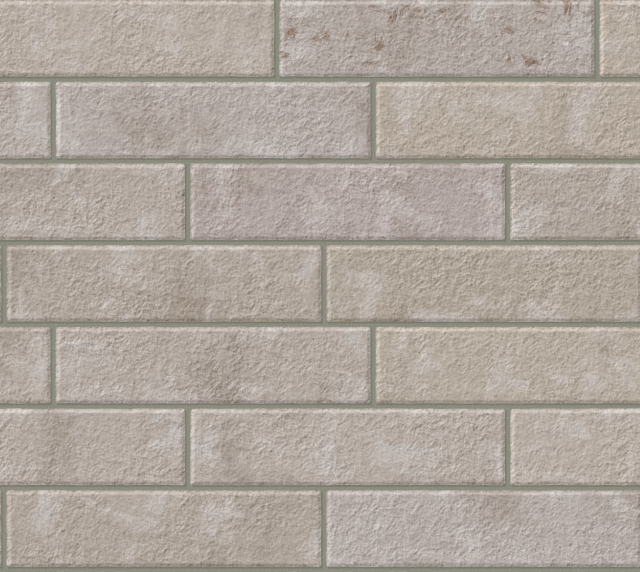
A Shadertoy shader for this texture:

```glsl
const vec2 BRICK = vec2(3.907, 1.0); // brick pitch, in course heights

vec2 hash2(vec2 p) {
    vec3 h = fract(p.xyx * vec3(0.1031, 0.1030, 0.0973));
    h += dot(h, h.yzx + 33.33);
    return fract((h.xx + h.yz) * h.zy);
}

// Cellular noise: distance to the nearest scattered point
float cells(vec2 p) {
    vec2 cell = floor(p), f = fract(p);
    float nearest = 2.0;
    for (int y = -1; y <= 1; y++)
        for (int x = -1; x <= 1; x++) {
            vec2 o = vec2(x, y);
            vec2 r = o + hash2(cell + o) - f;
            nearest = min(nearest, dot(r, r));
        }
    return sqrt(nearest);
}

// Cloudy patches from warped, layered sines
float mottle(vec2 p) {
    float sum = 0.0, amp = 0.5;
    for (int i = 0; i < 6; i++) {
        p = mat2(0.8, 0.6, -0.6, 0.8) * p * 1.7 + 1.3;
        p += 0.6 * sin(p.yx * 1.3);
        sum += amp * sin(p.x) * sin(p.y);
        amp *= 0.68;
    }
    return sum;
}

// Signed distance to a brick with rounded, slightly chipped edges
float brickDistance(vec2 p, vec2 seed) {
    vec2 d = abs(p) - BRICK * 0.5 + 0.032 + 0.035;
    float box = length(max(d, 0.0)) + min(max(d.x, d.y), 0.0) - 0.035;
    return box + 0.006 * mottle((p + seed) * 5.0);
}

// Surface height: pitted grain plus a bevelled rim
float relief(vec2 p, vec2 seed, float rough) {
    vec2 g = p + seed + 0.02 * sin(p.yx * 23.0);
    float grain = 0.10 * cells(g * 8.0) + 0.085 * cells(g * 17.0 + 5.0)
                + 0.065 * cells(g * 31.0 + 9.0);
    return grain * rough + 0.20 * smoothstep(0.0, 0.055, -brickDistance(p, seed));
}

void mainImage(out vec4 fragColor, in vec2 fragCoord) {
    vec2 uv = fragCoord / iResolution.xy;
    vec2 q = vec2(uv.x * 2.0 * BRICK.x, (1.0 - uv.y) * 7.0 + 0.032);
    float pixel = 7.0 / iResolution.y;

    // Staggered courses, counted from the top
    float row = floor(q.y), turn = mod(row, 3.0);
    float shift = row < 1.0 ? 0.865 : turn < 0.5 ? 0.012 : turn < 1.5 ? 0.166 : 0.586;
    float along = q.x / BRICK.x - shift;
    vec2 id = vec2(floor(along), row);
    vec2 p = (vec2(fract(along), fract(q.y)) - 0.5) * BRICK;
    vec2 seed = id * vec2(7.3, 5.7) + 31.0;
    vec2 tint = hash2(id + 12.0);
    float d = brickDistance(p, seed);

    // Clay colour: brick tint, brown stains and pale bloom
    float broad = mottle((p + seed) * 0.9);
    float patches = mottle((p + seed.yx) * 2.3 + 4.0);
    vec3 clay = vec3(0.70, 0.66, 0.625) + (tint.x - 0.5) * 0.035;
    clay += (tint.y - 0.5) * vec3(-0.005, 0.005, 0.035);
    if (id == vec2(0.0, 2.0)) clay = vec3(0.70, 0.652, 0.64);
    clay = mix(clay, vec3(0.60, 0.55, 0.505), 0.55 * smoothstep(0.0, 0.9, broad));
    clay = mix(clay, vec3(0.77, 0.745, 0.73), 0.65 * smoothstep(0.0, 0.8, patches));
    clay += 0.025 * mottle((p + seed) * 9.0);

    // Rusty flecks on the top course
    if (id == vec2(0.0)) {
        float fleck = smoothstep(0.1, 0.65, mottle(p * 7.0 + 2.0));
        float zone = smoothstep(-0.2, 0.5, mottle(p * 1.4 + 8.0) - 0.5 * p.y);
        clay = mix(clay, vec3(0.52, 0.42, 0.36), 0.7 * fleck * zone);
    }

    // Raking light from the upper left
    float rough = 1.05 + 0.5 * mottle((p + seed) * 1.5 + 9.0);
    vec2 toLight = vec2(-0.013, -0.016);
    float slope = relief(p, seed, rough) - relief(p + toLight, seed, rough);
    clay += clamp(slope * 1.15, -0.19, 0.13);
    clay -= 0.06 * smoothstep(0.22, 0.03, cells((p + seed) * 9.0 + 3.0)) * rough;

    // Sandy mortar, shaded under the brick edges
    vec3 mortar = vec3(0.55, 0.55, 0.50) + 0.04 * (cells(q * 34.0) - 0.5);
    vec2 above = q + vec2(-0.018, -0.022);
    vec2 edge = abs(vec2(fract(above.x / BRICK.x - shift), fract(above.y)) - 0.5) * BRICK;
    vec2 inset = BRICK * 0.5 - 0.032 - edge;
    mortar -= 0.07 * smoothstep(-0.012, 0.012, min(inset.x, inset.y));

    vec3 color = mix(clay, mortar, smoothstep(-0.7 * pixel, 0.7 * pixel, d));
    fragColor = vec4(clamp(color, 0.0, 1.0), 1.0);
}
```
